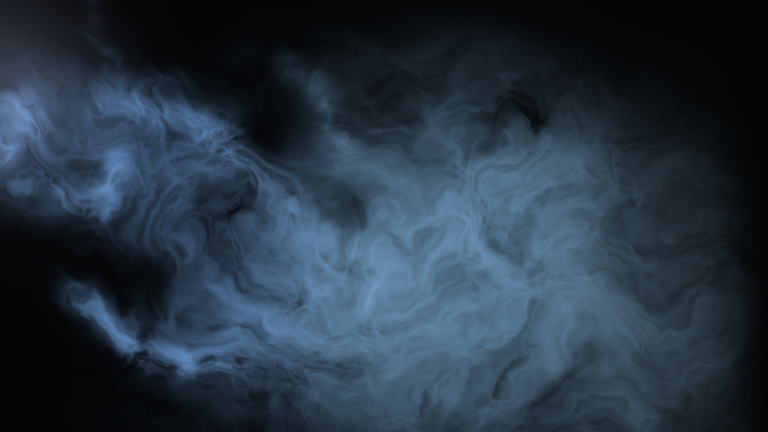
Give the GLSL for this background, as a WebGL 1 fragment shader.

```glsl
precision highp float;
uniform vec2 u_resolution;

float hash(vec2 p) {
  return fract(sin(dot(p, vec2(127.1, 311.7))) * 43758.55);
}

float noise(vec2 p) {
  vec2 cell = floor(p);
  vec2 f = fract(p);
  f = f * f * f * (f * (f * 6.0 - 15.0) + 10.0);
  float low = mix(hash(cell), hash(cell + vec2(1.0, 0.0)), f.x);
  float high = mix(hash(cell + vec2(0.0, 1.0)), hash(cell + vec2(1.0)), f.x);
  return mix(low, high, f.y);
}

float fbm(vec2 p) {
  float sum = 0.0;
  float gain = 0.52;
  for (int i = 0; i < 5; i++) {
    sum += gain * noise(p);
    p = mat2(1.6, 1.2, -1.2, 1.6) * p + 7.3;
    gain *= 0.48;
  }
  return sum;
}

// Rounded ridges stretched along a flow angle, centered on zero
float folds(vec2 p, float angle, vec2 scale, vec2 warp) {
  float c = cos(angle);
  float s = sin(angle);
  p = mat2(c, -s, s, c) * p * scale + warp;
  float sum = -0.82;
  float gain = 0.5;
  for (int i = 0; i < 4; i++) {
    float n = 2.0 * noise(p) - 1.0;
    sum += gain * (1.0 - sqrt(n * n + 0.015));
    p = mat2(1.85, 0.6, -0.6, 1.85) * p + 5.7;
    gain *= 0.72;
  }
  return sum;
}

// Soft elliptical cloud
float puff(vec2 p, vec2 center, vec2 radius) {
  vec2 q = (p - center) / radius;
  return exp(-dot(q, q));
}

// Soft ribbon along a quadratic curve, fading at both ends
float ribbon(vec2 p, vec2 a, vec2 b, vec2 c, float width) {
  float glow = 0.0;
  vec2 start = a;
  for (int i = 1; i <= 10; i++) {
    float t = float(i) / 10.0;
    vec2 end = mix(mix(a, b, t), mix(b, c, t), t);
    vec2 along = end - start;
    float h = clamp(dot(p - start, along) / dot(along, along), 0.0, 1.0);
    float gap = length(p - start - along * h) / width;
    float place = t + (h - 1.0) / 10.0;
    glow = max(glow, sqrt(max(4.0 * place * (1.0 - place), 0.0)) * exp(-gap * gap));
    start = end;
  }
  return glow;
}

float cloudBody(vec2 p) {
  float d = 1.05 * puff(p, vec2(1.02, 0.40), vec2(0.36, 0.27));
  d += 0.50 * puff(p, vec2(1.50, 0.25), vec2(0.27, 0.30));
  d += 0.30 * puff(p, vec2(1.23, 0.61), vec2(0.25, 0.15));
  d += 0.14 * puff(p, vec2(1.02, 0.80), vec2(0.24, 0.11));
  d += 0.38 * puff(p, vec2(0.95, 0.08), vec2(0.40, 0.14));
  d += 0.66 * puff(p, vec2(0.60, 0.28), vec2(0.22, 0.15));
  d += 0.38 * puff(p, vec2(0.42, 0.57), vec2(0.24, 0.15));
  return d + 0.28 * puff(p, vec2(0.12, 0.66), vec2(0.17, 0.15));
}

float wisps(vec2 p) {
  float d = 0.50 * ribbon(p, vec2(0.07, 0.78), vec2(-0.07, 0.55), vec2(0.20, 0.53), 0.040);
  d += 0.46 * ribbon(p, vec2(0.10, 0.54), vec2(0.31, 0.51), vec2(0.23, 0.65), 0.034);
  d += 0.46 * ribbon(p, vec2(0.17, 0.76), vec2(0.48, 0.75), vec2(0.66, 0.54), 0.042);
  d += 0.62 * ribbon(p, vec2(0.56, 0.60), vec2(0.70, 0.46), vec2(0.88, 0.33), 0.058);
  d += 0.70 * ribbon(p, vec2(0.16, 0.35), vec2(0.24, 0.17), vec2(0.58, 0.15), 0.036);
  d += 0.30 * ribbon(p, vec2(0.66, 0.86), vec2(0.79, 0.79), vec2(0.81, 0.58), 0.036);
  d += 0.10 * ribbon(p, vec2(0.20, 1.06), vec2(0.21, 0.84), vec2(0.33, 0.75), 0.026);
  return d + 0.06 * ribbon(p, vec2(0.23, 0.80), vec2(0.42, 0.78), vec2(0.62, 0.91), 0.030);
}

// Fraction of smoke left around the dark pockets
float clearings(vec2 p) {
  float keep = 1.0 - 0.88 * puff(p, vec2(0.63, 0.69), vec2(0.09, 0.10));
  keep *= 1.0 - 0.50 * puff(p, vec2(0.81, 0.51), vec2(0.08, 0.05));
  keep *= 1.0 - 0.72 * puff(p, vec2(0.31, 0.37), vec2(0.13, 0.05));
  return keep * (1.0 - 0.75 * puff(p, vec2(0.09, 0.43), vec2(0.11, 0.06)));
}

void main() {
  vec2 p = gl_FragCoord.xy / u_resolution.y;
  vec2 drift = vec2(fbm(p * 4.0 + 3.1), fbm(p * 4.0 + 19.7)) - 0.5;
  vec2 curl = vec2(noise(p * 15.0 + 8.2), noise(p * 15.0 + 41.6)) - 0.5;
  vec2 bent = p + 0.10 * drift + 0.02 * curl;
  // Billows and streaks, stronger in the thin smoke at left
  float leftSide = 1.0 - smoothstep(0.5, 1.1, p.x);
  float falling = folds(p, -0.6, vec2(4.2, 9.0), 2.6 * drift + 0.25 * curl);
  float rolling = folds(p, 0.45, vec2(4.5, 8.0), 2.4 * drift + 0.25 * curl + 31.0);
  float streak = mix(rolling, falling, leftSide);
  float billow = fbm(bent * vec2(4.5, 5.5) + 1.2 * drift) - 0.5;
  float relief = max(0.98 + 0.65 * billow + mix(1.0, 1.6, leftSide) * streak, 0.1);

  float density = cloudBody(bent) * relief;
  density += wisps(p + 0.06 * drift + 0.035 * curl) * relief * (0.2 + 0.8 * relief);
  density *= clearings(p + 0.05 * drift + 0.02 * curl);
  density += 0.22 * puff(p, vec2(0.69, 0.45), vec2(0.035, 0.045));
  density *= 1.0 - smoothstep(1.62, 1.80, p.x);
  float opacity = 1.0 - exp(-1.15 * density);
  // Blue light at left, grayer smoke at right
  vec3 smoke = mix(vec3(0.43, 0.62, 0.86), vec3(0.48, 0.67, 0.83), smoothstep(0.4, 0.9, p.x));
  smoke = mix(smoke, vec3(0.43, 0.58, 0.69), smoothstep(1.1, 1.6, p.x));
  vec3 color = vec3(0.013, 0.017, 0.022) + smoke * opacity;
  color += vec3(0.18, 0.19, 0.23) * puff(p, vec2(-0.03, 0.82), vec2(0.23, 0.22));
  gl_FragColor = vec4(color, 1.0);
}
```
